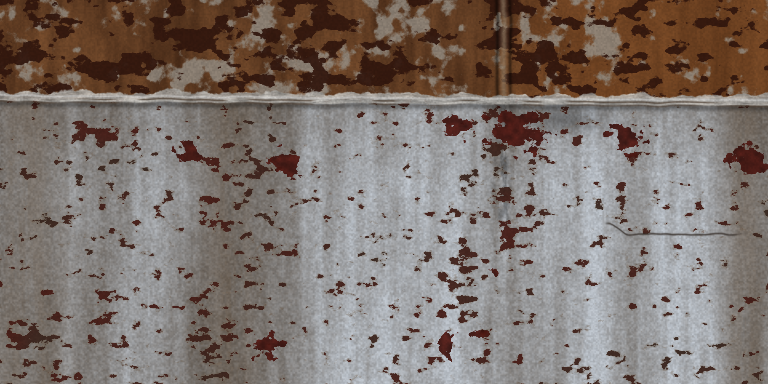
Reproduce this texture procedurally as a Shadertoy shader.

```glsl
const vec3 PALE = vec3(.70, .69, .67);
const vec3 DARK_RUST = vec3(.19, .085, .05);
const vec3 MAROON = vec3(.27, .085, .065);

float hash(vec2 p) {
    vec3 q = fract(p.xyx * .1031);
    q += dot(q, q.yzx + 33.33);
    return fract((q.x + q.y) * q.z);
}

float noise(vec2 p) {
    vec2 i = floor(p), f = fract(p);
    f = f * f * (3. - 2. * f);
    return mix(mix(hash(i), hash(i + vec2(1, 0)), f.x),
               mix(hash(i + vec2(0, 1)), hash(i + vec2(1, 1)), f.x), f.y);
}

float fbm(vec2 p) {
    float sum = 0., amp = .52;
    for (int i = 0; i < 5; i++) {
        sum += amp * noise(p);
        p = mat2(1.92, .56, -.56, 1.92) * p + 17.3;
        amp *= .5;
    }
    return sum;
}

float bell(float x, float centre, float width) {
    float d = (x - centre) / width;
    return exp(-d * d);
}

// Soft union of ellipses, each stored as centre.xy and radius.zw
float cluster(vec2 p, vec4 spots[6]) {
    float best = 0.;
    for (int i = 0; i < 6; i++) {
        vec2 d = (p - spots[i].xy) / spots[i].zw;
        best = max(best, exp(-dot(d, d)));
    }
    return best;
}

// Ragged ellipses with crisp edges
float raggedPatches(vec2 p, vec4 spots[10], float rough) {
    float best = -9.;
    for (int i = 0; i < 10; i++)
        best = max(best, 1. - length((p - spots[i].xy) / spots[i].zw));
    return smoothstep(0., .14, best + rough);
}

vec3 rustBand(vec2 p) {
    vec4 flakes[6] = vec4[6](
        vec4(.58, .88, .12, .05), vec4(.80, .92, .12, .06),
        vec4(.27, .815, .13, .035), vec4(.04, .83, .10, .05),
        vec4(.93, .80, .07, .03), vec4(1.45, .83, .12, .05));
    vec4 bare[6] = vec4[6](
        vec4(.50, .81, .13, .035), vec4(.83, .81, .06, .05),
        vec4(1.56, .92, .05, .08), vec4(.68, .96, .03, .07),
        vec4(.66, .79, .10, .03), vec4(1.03, .95, .10, .07));
    float cloud = fbm(p * vec2(9., 7.) + 4.);
    float run = fbm(vec2(p.x * 45., p.y * 5.));
    float right = smoothstep(1.2, 1.5, p.x);
    float tone = cloud * .65 + run * .55 - .1 + .08 * right;
    vec3 col = mix(vec3(.23, .13, .07), vec3(.52, .34, .20), tone);
    col = mix(col, vec3(.46, .26, .11), .45 * right);
    float bareNoise = fbm(p * 30. + 61.);
    float bareMask = smoothstep(.60, .78, bareNoise + .30 * cluster(p, bare));
    col = mix(col, vec3(.56, .53, .49), bareMask * .85);
    float flake = fbm(p * vec2(24., 34.) + 9.) + .24 * cluster(p, flakes);
    col = mix(col, DARK_RUST, .93 * smoothstep(.60, .66, flake));
    // Upright weld bead
    float x = p.x - 1.312 + .004 * (noise(p.yy * 40.) - .5);
    col *= 1. - .45 * bell(abs(x), .017, .005);
    return mix(col, vec3(.55, .47, .38), .65 * bell(x, 0., .008));
}

vec3 paintedWall(vec2 p) {
    float broad = fbm(vec2(p.x * 11., p.y * 1.1) + 3.);
    float fine = fbm(vec2(p.x * 48., p.y * 2.2) + 20.);
    // Light and stained columns
    float tone = .47 + .33 * smoothstep(.70, .98, p.x);
    tone += .12 * bell(p.x, .40, .12) - .13 * bell(p.x, .61, .09);
    tone -= .15 * bell(p.x, 1.30, .08) + .32 * smoothstep(1.80, 2., p.x);
    tone -= .15 * smoothstep(.50, .74, p.y);
    tone -= .14 * bell(p.x, .1, .22) * (1. - smoothstep(.1, .5, p.y));
    tone += .60 * (broad - .5) + .45 * (fine - .5);
    tone += .20 * (noise(p * 170.) - .5) + .18 * (fbm(p * 24.) - .5);
    vec3 col = mix(vec3(.35, .31, .27), vec3(.72, .745, .775), clamp(tone, 0., 1.));
    // Brown seepage and the grey run below the weld
    float seep = bell(p.x, .08, .09) + bell(p.x, .60, .07) + bell(p.x, 1.94, .05);
    col = mix(col, vec3(.38, .31, .24), .42 * seep * smoothstep(.2, .6, fine));
    float run = bell(p.x, 1.31, .022) * smoothstep(.33, .48, p.y);
    col *= 1. - .4 * run * smoothstep(.35, .65, fbm(p * vec2(50., 18.)));
    col *= 1. - .3 * bell(p.x, 1.47, .10) * bell(p.y, .69, .035);

    // Scattered chips gathered into columns
    vec4 chipped[6] = vec4[6](
        vec4(.10, .11, .17, .09), vec4(.56, .10, .09, .12),
        vec4(.62, .45, .08, .22), vec4(1.19, .25, .07, .22),
        vec4(1.32, .48, .07, .18), vec4(.20, .64, .12, .09));
    float chip = fbm(p * vec2(34., 50.) + 31.) + .13 * cluster(p, chipped);
    vec3 chipCol = mix(vec3(.20, .14, .11), MAROON, noise(p * 9.));
    col = mix(col, vec3(.43, .36, .29), .4 * smoothstep(.63, .72, chip));
    col = mix(col, chipCol, .9 * smoothstep(.705, .74, chip));

    // Larger rust patches
    vec4 patches[10] = vec4[10](
        vec4(.49, .60, .034, .022), vec4(.745, .583, .037, .034),
        vec4(1.34, .66, .075, .060), vec4(1.20, .672, .035, .028),
        vec4(1.64, .64, .045, .035), vec4(1.94, .583, .048, .036),
        vec4(.695, .096, .040, .032), vec4(1.29, .292, .016, .015),
        vec4(1.243, .13, .032, .010), vec4(1.157, .09, .022, .034));
    float rough = 2.6 * (fbm(p * vec2(38., 46.) + 7.) - .52);
    float rust = raggedPatches(p, patches, rough);
    col = mix(col, MAROON * (.75 + .5 * noise(p * 70.)), .94 * rust);

    // Hairline crack
    float path = .42 - .03 * smoothstep(1.58, 1.64, p.x) + .006 * (noise(p.xx * 30.) - .5);
    float span = smoothstep(1.57, 1.59, p.x) * (1. - smoothstep(1.90, 1.95, p.x));
    return mix(col, vec3(.22, .19, .17), .75 * span * bell(p.y, path, .0028));
}

// Horizontal joint with ragged plaster and two thin grooves
vec3 addSeam(vec3 col, vec2 p) {
    float y = p.y - .742 + .006 * (p.x - 1.) + .005 * (noise(p.xx * 14.) - .5);
    float ragged = .028 * (fbm(p * vec2(28., 18.) + 5.) - .45);
    float strip = smoothstep(-.014, -.009, y) * (1. - smoothstep(.010, .015, y - ragged));
    float grain = fbm(p * vec2(30., 130.));
    col *= 1. - .30 * bell(y, -.018, .008);
    col = mix(col, PALE * (.62 + .65 * grain), .88 * strip);
    col = mix(col, vec3(.81), .55 * bell(y, .003, .003));
    float groove = bell(y, -.004, .0025) + .8 * bell(y, -.013, .003);
    groove *= smoothstep(.3, .55, noise(p * vec2(18., 60.)));
    return mix(col, vec3(.29, .23, .18), .7 * groove);
}

void mainImage(out vec4 fragColor, in vec2 fragCoord) {
    vec2 p = fragCoord / iResolution.xy * vec2(2, 1);
    vec3 col = mix(paintedWall(p), rustBand(p), smoothstep(.740, .746, p.y));
    col = addSeam(col, p);
    col *= .93 + .14 * noise(p * 240.);
    fragColor = vec4(clamp(col, 0., 1.), 1.);
}
```
